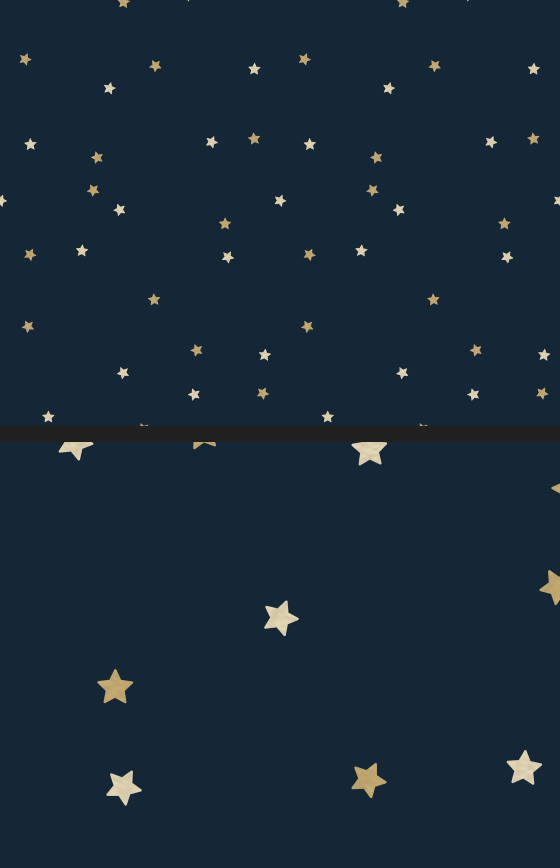
Top: the whole. Bottom: its middle third, enlarged.
Give the GLSL for this pattern, as a Shadertoy shader.

```glsl
// Small gold and cream five-pointed stars scattered over a deep navy night ground.

vec2 hash22(vec2 p) {
    vec3 q = fract(p.xyx * vec3(0.1031, 0.1030, 0.0973));
    q += dot(q, q.yzx + 33.33);
    return fract((q.xx + q.yz) * q.zy);
}

float valueNoise(vec2 p) {
    vec2 i = floor(p), f = fract(p);
    f = f * f * (3.0 - 2.0 * f);
    vec2 e = vec2(0.0, 1.0);
    return mix(mix(hash22(i).x, hash22(i + e.yx).x, f.x),
               mix(hash22(i + e.xy).x, hash22(i + e.yy).x, f.x), f.y);
}

// Signed distance to a five-pointed star, folded into one half point.
float starDistance(vec2 p, float outer, float inner) {
    float halfPoint = radians(36.0);
    float angle = abs(mod(atan(p.x, p.y) + halfPoint, 2.0 * halfPoint) - halfPoint);
    vec2 tip = vec2(0.0, outer);
    vec2 edge = inner * vec2(sin(halfPoint), cos(halfPoint)) - tip;
    vec2 d = length(p) * vec2(sin(angle), cos(angle)) - tip;
    float along = clamp(dot(d, edge) / dot(edge, edge), 0.0, 1.0);
    return length(d - edge * along) * sign(edge.x * d.y - edge.y * d.x);
}

void mainImage(out vec4 fragColor, in vec2 fragCoord) {
    const float rows = 6.1;
    float pixel = rows / iResolution.y;
    vec2 grid = fragCoord * pixel + vec2(0.2, 0.35);

    // Shift each row sideways, then repeat the scatter every four cells.
    float row = floor(grid.y);
    grid.x += hash22(vec2(row, 7.0)).x;
    vec2 cell = vec2(mod(floor(grid.x), 4.0), row);

    // One jittered, tilted star stays inside each cell.
    vec2 jitter = hash22(cell + 11.0) - 0.5;
    vec2 local = fract(grid) - 0.5 - 0.78 * jitter;
    float tilt = (hash22(cell + 41.0).x - 0.5) * 1.1;
    vec2 p = mat2(cos(tilt), -sin(tilt), sin(tilt), cos(tilt)) * local;
    float dist = starDistance(p, 0.083, 0.041) - 0.006;
    float coverage = smoothstep(0.65, -0.65, dist / pixel);

    // Brushed foil with a faint streaky grain.
    vec3 gold = vec3(0.75, 0.65, 0.43);
    vec3 cream = vec3(0.86, 0.81, 0.68);
    vec3 foil = mix(gold, cream, mod(cell.x + cell.y, 2.0));
    foil *= 0.95 + 0.1 * valueNoise(p * vec2(35.0, 70.0) + cell * 17.0);

    vec3 navy = vec3(0.082, 0.148, 0.217);
    fragColor = vec4(mix(navy, foil, coverage), 1.0);
}
```
